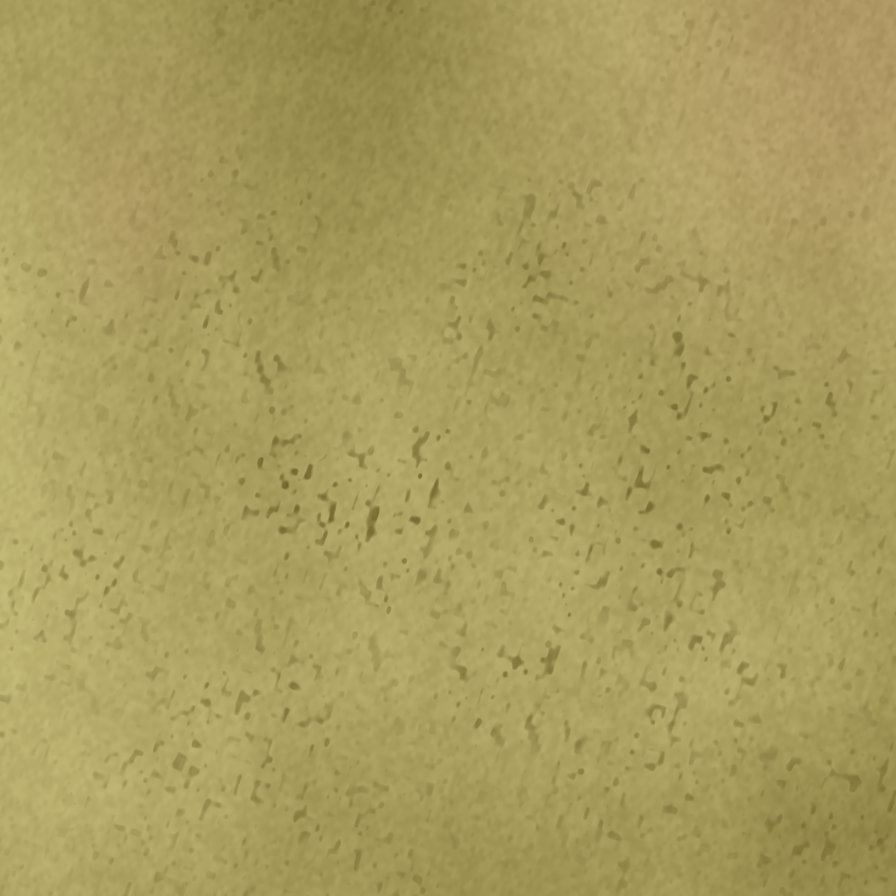
A Shadertoy shader for this texture:

```glsl
float hash(vec2 cell) {
    return fract(sin(dot(cell, vec2(127.1, 311.7))) * 43758.5453);
}

float noise(vec2 p) {
    vec2 i = floor(p), f = fract(p);
    f = f * f * (3.0 - 2.0 * f);
    return mix(mix(hash(i), hash(i + vec2(1, 0)), f.x),
               mix(hash(i + vec2(0, 1)), hash(i + vec2(1, 1)), f.x), f.y);
}

float fbm(vec2 p) {
    float sum = 0.0, amp = 0.53;
    for (int i = 0; i < 4; i++) {
        sum += amp * noise(p);
        p = mat2(1.6, 1.2, -1.2, 1.6) * p + 17.3;
        amp *= 0.5;
    }
    return sum;
}

// Soft elliptical patch, 1 at its centre
float blob(vec2 p, vec2 centre, vec2 radius) {
    vec2 d = (p - centre) / radius;
    return exp(-dot(d, d));
}

void mainImage(out vec4 fragColor, in vec2 fragCoord) {
    vec2 uv = fragCoord / iResolution.xy;
    vec2 warped = uv + 0.07 * (vec2(fbm(uv * 5.0), fbm(uv * 5.0 + 40.0)) - 0.5);

    // Broad light and shade
    float tone = 0.53;
    tone += 0.40 * blob(warped, vec2(-0.02, 0.48), vec2(0.14, 0.42));
    tone += 0.24 * blob(warped, vec2(0.49, 0.41), vec2(0.17, 0.19));
    tone += 0.20 * blob(warped, vec2(0.12, 0.18), vec2(0.20, 0.22));
    tone += 0.18 * blob(warped, vec2(0.74, 0.88), vec2(0.14, 0.16));
    tone += 0.17 * blob(warped, vec2(0.83, 0.25), vec2(0.13, 0.10));
    tone -= 0.42 * blob(warped, vec2(0.37, 0.98), vec2(0.18, 0.20));
    tone -= 0.20 * blob(warped, vec2(0.40, 0.77), vec2(0.10, 0.12));
    tone -= 0.34 * blob(warped, vec2(0.98, 0.06), vec2(0.18, 0.12));
    tone -= 0.24 * blob(warped, vec2(0.52, 0.03), vec2(0.22, 0.10));
    tone -= 0.13 * blob(warped, vec2(0.80, 0.47), vec2(0.20, 0.09));

    // Cloudy mottling and faint vertical streaks
    tone += 0.34 * (fbm(uv * 8.0 + 5.0) - 0.5);
    tone += 0.14 * (noise(uv * vec2(16.0, 3.0) + 9.0) - 0.5);

    // Fine grain, slightly taller than wide
    vec2 tilted = mat2(0.95, 0.31, -0.31, 0.95) * uv;
    float fine = noise(tilted * vec2(190.0, 140.0));
    float medium = noise(tilted * vec2(105.0, 80.0) + 31.0);
    tone += 0.26 * (fine - 0.5) + 0.14 * (medium - 0.5);

    // Dark specks gathered in clusters
    float cluster = smoothstep(0.36, 0.68, fbm(uv * 9.0 + 70.0));
    float band = 0.25 + 0.75 * blob(uv, vec2(0.5, 0.42), vec2(0.55, 0.32));
    float seed = 0.65 * noise(tilted * vec2(150.0, 105.0) + 63.0) + 0.35 * medium;
    float specks = smoothstep(0.60, 0.84, seed) * band * (0.35 + 0.65 * cluster);

    vec3 colour = mix(vec3(0.56, 0.51, 0.27), vec3(0.745, 0.705, 0.445), tone);

    // Rosy discoloration
    float rosy = blob(warped, vec2(0.95, 0.92), vec2(0.26, 0.24))
               + 0.6 * blob(warped, vec2(0.15, 0.78), vec2(0.09, 0.13));
    colour += vec3(0.035, -0.015, 0.035) * min(rosy, 1.0);

    colour -= vec3(0.23, 0.23, 0.20) * specks;
    fragColor = vec4(clamp(colour, 0.0, 1.0), 1.0);
}
```
